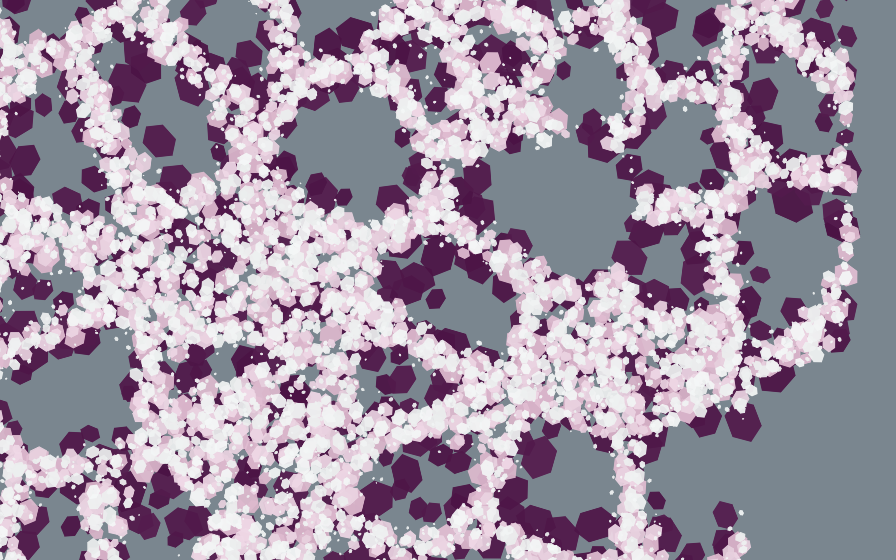
A WebGL 2 fragment shader for this background:

```glsl
#version 300 es
precision highp float;
// Clustered plum, pink and white hexagon flakes strewn along a cellular web on slate.

#define SLATE vec3(0.48, 0.525, 0.56)
#define PLUM vec3(0.31, 0.09, 0.285)
#define PINK vec3(0.87, 0.73, 0.81)
#define BLUSH vec3(0.92, 0.83, 0.885)
#define WHITE vec3(0.94, 0.95, 0.95)
#define WEB_SCALE 4.5
#define STRETCH 0.8
#define OPACITY 0.93
#define RIGHT_MARGIN 0.08

uniform vec2 u_resolution;
out vec4 fragColor;

vec3 hash3(vec2 cell, float seed) {
  vec3 q = fract(vec3(cell.xyx + seed * 17.3) * vec3(0.1031, 0.1030, 0.0973));
  q += dot(q, q.yxz + 33.33);
  return fract((q.xxy + q.yzz) * q.zyx);
}

// Gap between the two nearest cell points: zero along the web strands.
float webGap(vec2 p) {
  p *= WEB_SCALE;
  vec2 base = floor(p);
  float nearest = 9.0, second = 9.0;
  for (int j = -1; j <= 1; j++)
    for (int i = -1; i <= 1; i++) {
      vec2 cell = base + vec2(i, j);
      float d = length(cell + hash3(cell, 7.0).xy - p);
      second = min(second, max(nearest, d));
      nearest = min(nearest, d);
    }
  return second - nearest;
}

// Bare ground: a stepped right border and one round clearing.
bool isBare(vec2 p) {
  float aspect = u_resolution.x / u_resolution.y;
  float border = aspect - RIGHT_MARGIN - 0.19 * (1.0 - smoothstep(0.28, 0.42, p.y));
  float clearing = length((p - vec2(aspect * 0.645, 0.63)) / vec2(0.1, 0.13));
  return p.x > border || clearing < 1.0;
}

float hexagon(vec2 p, float apothem, float angle) {
  float c = cos(angle), s = sin(angle);
  p = abs(mat2(c, s, -s, c) * p * 1.0);
  p.y *= STRETCH;
  return max(p.x, 0.5 * p.x + 0.866 * p.y) - apothem;
}

// One layer of flakes; radii holds the smallest and largest apothem.
vec3 scatter(vec3 ground, vec2 p, float pitch, vec2 radii, float reach,
             vec3 tint, float seed) {
  float pixel = 1.0 / u_resolution.y;
  vec2 base = floor(p / pitch);
  for (int j = -1; j <= 1; j++)
    for (int i = -1; i <= 1; i++) {
      vec2 cell = base + vec2(i, j);
      vec3 place = hash3(cell, seed);
      vec3 trait = hash3(cell, seed + 3.7);
      vec2 center = (cell + place.xy) * pitch;
      float d = hexagon(p - center, mix(radii.x, radii.y, place.z), 2.6 * (trait.x - 0.5));
      if (d > pixel || isBare(center)) continue;
      if (webGap(center) > reach * mix(0.7, 1.3, trait.y)) continue;
      float cover = 1.0 - smoothstep(-0.5 * pixel, 0.5 * pixel, d);
      ground = mix(ground, tint + 0.04 * (trait.z - 0.5), cover * OPACITY);
    }
  return ground;
}

void main() {
  vec2 p = gl_FragCoord.xy / u_resolution.y;
  vec3 color = SLATE;
  // Large dark flakes spread widely, paler ones hug the strands.
  color = scatter(color, p, 0.050, vec2(0.012, 0.029), 0.52, PLUM, 1.0);
  color = scatter(color, p, 0.036, vec2(0.008, 0.018), 0.22, PINK, 2.0);
  color = scatter(color, p, 0.027, vec2(0.006, 0.014), 0.21, BLUSH, 4.0);
  color = scatter(color, p, 0.023, vec2(0.004, 0.012), 0.20, WHITE, 5.0);
  // Fine specks
  color = scatter(color, p, 0.024, vec2(0.001, 0.004), 0.32, WHITE, 6.0);
  fragColor = vec4(color, 1.0);
}
```
